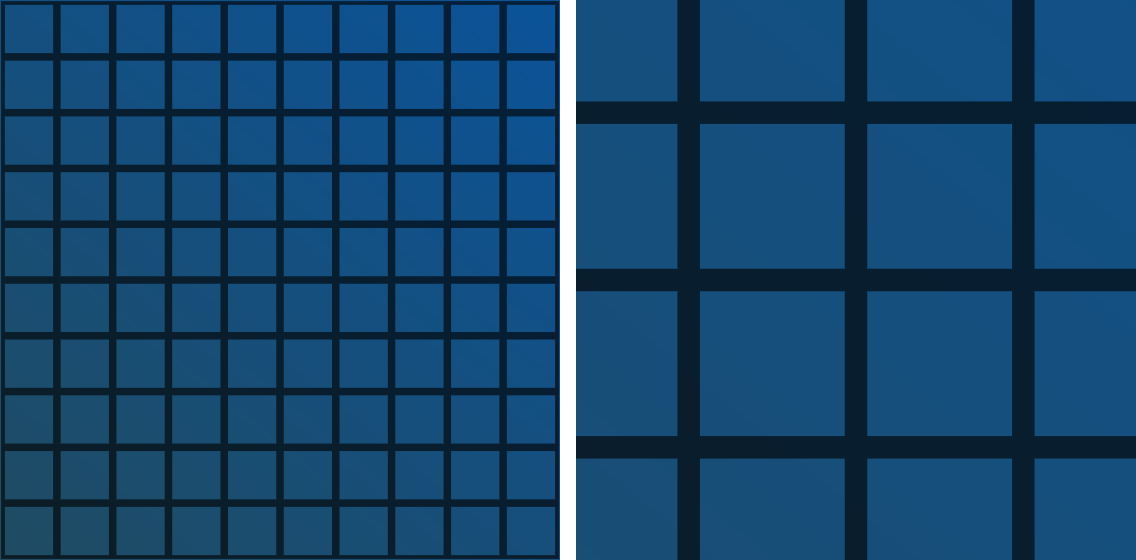
Left: the whole. Right: its middle third, enlarged.
Give the GLSL for this pattern, as a WebGL 1 fragment shader.

```glsl
precision mediump float;
// A ten by ten grid of square tiles under a diagonal blue gradient.
// The grout is a dark translucent layer, bounded by a thin bare rim;
// both are cut from box distances in canvas units.

uniform vec2 u_resolution;

// Signed distance to a centred square, negative inside.
float squareDistance(vec2 p, float halfSide) {
    vec2 d = abs(p) - halfSide;
    return max(d.x, d.y);
}

// Antialiased coverage of the inside of a shape.
float coverage(float dist, float pixel) {
    return clamp(0.5 - dist / pixel, 0.0, 1.0);
}

// Slate teal at the lower left, rising to clear blue at the upper right.
vec3 gradientColor(vec2 uv) {
    float t = dot(uv, vec2(0.45, 0.55));
    return mix(vec3(0.125, 0.295, 0.385), vec3(0.04, 0.325, 0.60), t);
}

void main() {
    vec2 uv = gl_FragCoord.xy / u_resolution;
    float pixel = 1.0 / min(u_resolution.x, u_resolution.y);

    // Ten cells each way, inset slightly from the canvas edge.
    float gridHalf = 0.498;
    float cellSize = gridHalf / 5.0;
    vec2 centred = uv - 0.5;
    vec2 cell = (fract(centred / cellSize) - 0.5) * cellSize;

    // Grout covers the grid area wherever there is no tile.
    float tile = coverage(squareDistance(cell, 0.0431), pixel);
    float grid = coverage(squareDistance(centred, gridHalf), pixel);
    float grout = grid * (1.0 - tile);

    vec3 color = gradientColor(uv) * mix(1.0, 0.375, grout);
    gl_FragColor = vec4(color, 1.0);
}
```
